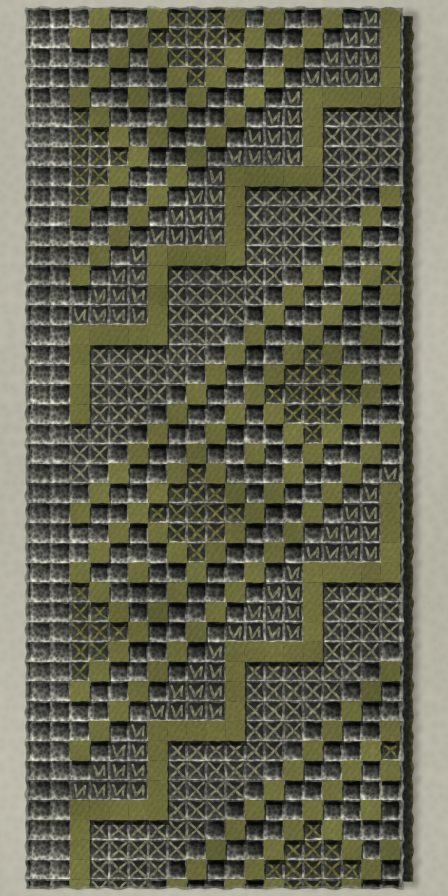
This pattern is drawn by a Shadertoy shader. Its source:

```glsl
#define PITCH vec2(0.02165, 0.0221)
#define GRID_ORIGIN vec2(0.0352, 0.991)
#define BLOCK_MIN vec2(0.0286, 0.008)
#define BLOCK_MAX vec2(0.450, 0.992)
#define OLIVE vec3(0.42, 0.42, 0.235)
#define METAL vec3(1.0, 1.0, 0.93)
#define PAPER vec3(0.73, 0.72, 0.66)
#define STROKE 0.065
#define WEAR 0.75

const int PIT = 0, FACE = 1, CROSS = 2, VEE = 3, CORE = 4;

float hash(vec2 p) {
    return fract(sin(dot(p, vec2(127.1, 311.7))) * 4375.5);
}

// Distance to the nearest scattered point
float cellular(vec2 p) {
    vec2 id = floor(p), f = fract(p);
    float nearest = 2.0;
    for (int y = -1; y <= 1; y++)
        for (int x = -1; x <= 1; x++) {
            vec2 o = vec2(x, y);
            vec2 jitter = vec2(hash(id + o), hash(id + o + 57.3));
            nearest = min(nearest, length(o + jitter - f));
        }
    return nearest;
}

float sines(vec2 p) {
    return 0.5 * sin(p.x + 1.7 * sin(p.y * 0.8)) + 0.5 * sin(p.y * 1.3 + 2.1 * sin(p.x * 0.6));
}

float box(vec2 p, vec2 halfSize) {
    vec2 q = abs(p) - halfSize;
    return length(max(q, 0.0)) + min(max(q.x, q.y), 0.0);
}

float segment(vec2 p, vec2 a, vec2 b) {
    vec2 e = b - a;
    return length(p - a - e * clamp(dot(p - a, e) / dot(e, e), 0.0, 1.0));
}

float cover(float d, float aa) {
    return smoothstep(aa, -aa, d);
}

// Motif of a cell: x is the column, y the row counted downward
int cellKind(vec2 c) {
    if (c.x < 2.0 || c.x > 18.0) return PIT;
    float q = mod(c.x + c.y, 24.0);
    vec2 m = mod(c - vec2(2, 0), 4.0);
    if (q > 17.5 && q < 22.5 && min(m.x, m.y) < 0.5) return FACE;  // staircase
    float s = mod(q + 3.0, 24.0) - 12.0;                // across the diamond chain
    float d = mod(c.x - c.y - 1.0, 12.0) - 6.0;         // along the chain
    float ring = max(abs(s), abs(d));
    if (ring < 2.5) return CORE;
    if (abs(ring - 3.0) < 0.5 || abs(s) == 3.0 || abs(s) == 6.0) return FACE;
    if (s == 0.0 && d == -6.0) return FACE;
    if (abs(s) < 7.5) return PIT;
    bool below = s < 0.0 || (q == 20.0 && m.x == 1.0);
    return below ? CROSS : VEE;
}

// Distance to the raised flat faces, in cells
float faceDistance(vec2 g) {
    float d = 1.0;
    vec2 id = floor(g);
    for (int y = -1; y <= 1; y++)
        for (int x = -1; x <= 1; x++) {
            vec2 c = id + vec2(x, y);
            if (cellKind(c) == FACE) d = min(d, box(g - c - 0.5, vec2(0.51)));
        }
    return d;
}

vec3 carvedBlock(vec2 g, float aa) {
    vec2 id = floor(g), f = g - id - 0.5;
    int kind = cellKind(id);
    float grain = cellular(g * 4.5);
    float broad = sines(g * 0.55);
    f += 0.03 * vec2(sines(g * 5.0), sines(g.yx * 6.0 + 3.0));

    // Pit walls, lit from below left
    float tone = 0.25 + 0.30 * smoothstep(0.15, 0.45, f.y) - 0.16 * smoothstep(0.0, 0.4, -f.y);
    tone += 0.16 * smoothstep(0.2, 0.45, -f.x) - 0.08 * smoothstep(0.1, 0.4, f.x);
    tone += 0.10 * (hash(id) - 0.5) + 0.09 * smoothstep(8.0, 0.0, g.x);
    vec3 col = METAL * max(tone * (1.0 - WEAR * 0.5 + WEAR * grain), 0.06);

    // Cut strokes
    float stroke = 1.0;
    if (kind == CROSS || kind == CORE)
        stroke = max(abs(abs(f.x) - abs(f.y)) * 0.707, max(abs(f.x), abs(f.y)) - 0.36);
    if (kind == VEE) {
        stroke = segment(f, vec2(-0.28, -0.25), vec2(-0.12, 0.27));
        stroke = min(stroke, segment(f, vec2(-0.12, 0.27), vec2(0.27, -0.22)));
        stroke = min(stroke, segment(f, vec2(0.27, -0.22), vec2(0.22, 0.22)));
    }
    if (kind > FACE) {
        vec3 ink = kind == CORE ? OLIVE * 0.95 : mix(OLIVE, METAL * 0.5, 0.6);
        col = mix(col, METAL * 0.17, 0.65);
        col = mix(col, ink * (0.75 + 0.5 * grain), cover(stroke - STROKE, aa));
    }

    // Worn silver ribs between cells
    float rib = 0.43 - max(abs(f.x), abs(f.y));
    float silver = 0.40 + 0.28 * smoothstep(-0.1, 0.45, f.y) + 0.1 * broad;
    col = mix(col, METAL * silver * (0.65 + 0.7 * grain), 0.8 * cover(rib, aa));

    // Faces and the shade they throw
    float d = faceDistance(g + 0.02 * sines(g * 7.0));
    col *= 1.0 - 0.6 * cover(faceDistance(g - vec2(0.08, 0.24)), aa);
    vec3 face = OLIVE * (1.0 + 0.09 * broad + 0.10 * (hash(id + 9.0) - 0.5));
    face *= 0.94 + 0.12 * grain + 0.03 * sin((g.x + g.y * 0.7) * 19.0);
    return mix(col, face, cover(d, aa));
}

void mainImage(out vec4 fragColor, in vec2 fragCoord) {
    vec2 p = fragCoord / iResolution.y;
    float pixel = 1.0 / iResolution.y;

    // Backdrop
    vec3 col = PAPER * (0.97 + 0.05 * cellular(p * 90.0) + 0.03 * sines(p * 9.0));

    // Dark side wall, then the carved top
    vec2 center = 0.5 * (BLOCK_MIN + BLOCK_MAX), size = 0.5 * (BLOCK_MAX - BLOCK_MIN);
    float ragged = 0.0012 * sines(p * 260.0);
    float wall = box(p - center - vec2(0.011, -0.001), size - vec2(0.0, 0.009)) + ragged;
    col *= 1.0 - 0.25 * smoothstep(0.012, 0.0, wall);
    vec3 side = mix(METAL * 0.14, OLIVE * 0.7, smoothstep(0.455, 0.462, p.x));
    col = mix(col, side * (0.7 + 0.6 * cellular(p * 180.0)), cover(wall, pixel));

    vec2 g = vec2(p.x - GRID_ORIGIN.x, GRID_ORIGIN.y - p.y) / PITCH;
    vec3 block = carvedBlock(g, 0.8 * pixel / PITCH.x);
    float edge = box(p - center, size) + ragged;
    block = mix(block, METAL * (0.35 + 0.35 * cellular(g * 3.0)), 0.6 * cover(-edge - 0.003, pixel));
    col = mix(col, block, cover(edge, pixel));
    fragColor = vec4(col, 1.0);
}
```
